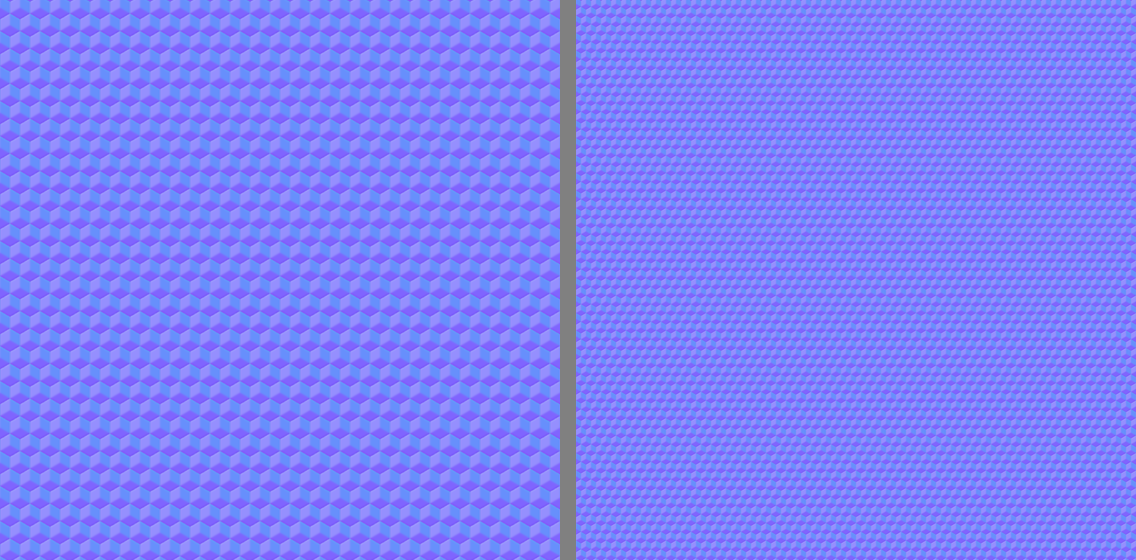
Left: one tile. Right: repeated 2 by 2.
Reproduce this texture map procedurally as a WebGL 2 fragment shader.

```glsl
#version 300 es
precision highp float;

uniform vec2 u_resolution;
out vec4 fragColor;

const float ROW = 0.8660254; // row spacing of a hexagon grid of unit width

// Offset from the nearest hexagon centre
vec2 hexOffset(vec2 p) {
  vec2 period = vec2(1.0, 2.0 * ROW);
  vec2 a = mod(p, period) - 0.5 * period;
  vec2 b = mod(p + 0.5 * period, period) - 0.5 * period;
  return dot(a, a) < dot(b, b) ? a : b;
}

// Unit normal of the hexagon side closest to the offset
vec2 sideNormal(vec2 p) {
  vec2 q = abs(p);
  vec2 slanted = vec2(0.5, ROW);
  vec2 n = q.x > dot(q, slanted) ? vec2(1.0, 0.0) : slanted;
  return n * vec2(p.x < 0.0 ? -1.0 : 1.0, p.y < 0.0 ? -1.0 : 1.0);
}

vec3 cubeNormals(vec2 uv) {
  // 28 cubes across, 32 staggered rows
  vec2 grid = uv * vec2(28.0, 32.0 * ROW);
  vec2 p = hexOffset(grid - vec2(0.5, 0.56 * ROW) + vec2(0.5, ROW));

  // Three faces with softly rounded ridges
  vec3 facing = vec3(dot(p, vec2(-ROW, 0.5)), dot(p, vec2(ROW, 0.5)), -p.y);
  vec3 weight = exp(facing / 0.032);
  weight /= weight.x + weight.y + weight.z;
  vec3 leftFace = vec3(0.585, 0.56, 0.995);
  vec3 rightFace = vec3(0.405, 0.56, 0.99);
  vec3 lowerFace = vec3(0.50, 0.395, 0.995);
  vec3 color = weight.x * leftFace + weight.y * rightFace + weight.z * lowerFace;

  // Narrow bevel tilting outward at the rim
  vec2 n = sideNormal(p);
  float rim = smoothstep(0.09, 0.02, 0.5 - dot(p, n));
  color += rim * vec3(-0.07 * n.x, 0.09 * n.y, -0.015);
  return color;
}

void main() {
  vec2 uv = gl_FragCoord.xy / u_resolution;
  vec2 spacing = max(vec2(0.0009), 0.34 / u_resolution);

  // Average nine samples to soften the seams between cubes
  vec3 sum = vec3(0.0);
  for (int y = -1; y <= 1; y++) {
    for (int x = -1; x <= 1; x++) {
      sum += cubeNormals(uv + vec2(x, y) * spacing);
    }
  }
  fragColor = vec4(sum / 9.0, 1.0);
}
```
